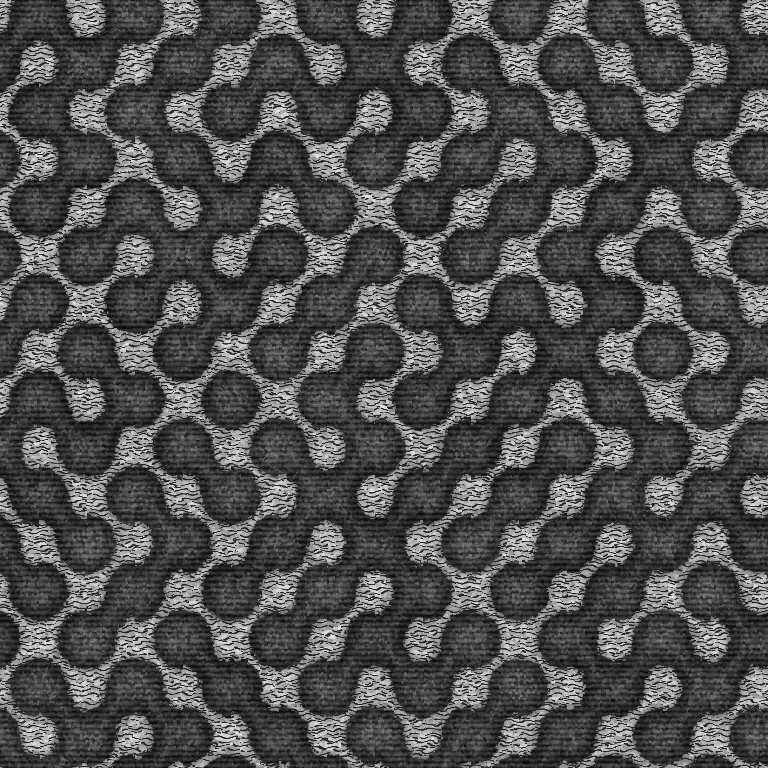
Give the GLSL for this texture, as a WebGL 2 fragment shader.

```glsl
#version 300 es
precision highp float;
// Woven pile carpet: dark velvet blobs joined at random over a pale, speckled ground.
// A two-tone arc tiling sets the blobs; cellular noise grains the ribbed dark pile
// and breaks warped sine lines into the short black squiggles of the pale loops.
uniform vec2 u_resolution;
out vec4 fragColor;

vec3 hash3(vec2 p) {
    vec3 q = fract(p.xyx * vec3(0.1031, 0.1030, 0.0973));
    q += dot(q, q.yxz + 33.33);
    return fract((q.xxy + q.yzz) * q.zyx);
}

// Cellular noise: x is the gap to the nearest seam, y a random value per cell.
vec2 tufts(vec2 p, vec2 jitter) {
    vec2 cell = floor(p), f = fract(p);
    float nearest = 9.0, second = 9.0, id = 0.0;
    for (int j = -1; j <= 1; j++) {
        for (int i = -1; i <= 1; i++) {
            vec2 offset = vec2(i, j);
            vec3 h = hash3(cell + offset + 17.0);
            float d = length(offset + 0.5 + (h.xy - 0.5) * jitter - f);
            if (d < nearest) {
                second = nearest;
                nearest = d;
                id = h.z;
            } else {
                second = min(second, d);
            }
        }
    }
    return vec2(second - nearest, id);
}

// Each pale corner opens a channel through one of its four tiles, mostly rising ones.
bool opensInto(vec2 corner, vec2 cell) {
    vec3 h = hash3(corner + 41.0);
    float side = step(0.5, h.x);
    float level = h.y < 0.6 ? side : 1.0 - side;
    return distance(corner - vec2(side, level), cell) < 0.1;
}

// Signed depth inside the dark blobs, in tiles: positive is dark pile.
float blobDepth(vec2 p) {
    vec2 cell = floor(p), f = fract(p);
    float odd = mod(cell.x + cell.y, 2.0);
    vec2 paleA = vec2(odd, 0.0), paleB = vec2(1.0 - odd, 1.0);
    bool channel = opensInto(cell + paleA, cell) || opensInto(cell + paleB, cell)
        || hash3(cell + 5.0).x < 0.22;
    if (channel) {
        vec2 darkA = vec2(1.0 - odd, 0.0), darkB = vec2(odd, 1.0);
        return 0.617 - min(distance(f, darkA), distance(f, darkB));
    }
    // Pale ends are taller than wide, which points the zigzags.
    vec2 squash = vec2(1.0, 0.82);
    return min(length((f - paleA) * squash), length((f - paleB) * squash)) - 0.375;
}

void main() {
    vec2 uv = gl_FragCoord.xy / u_resolution.y;

    // Yarn detail
    vec2 pile = tufts(uv * vec2(270.0, 272.0), vec2(0.9, 0.5));
    vec2 loops = tufts(uv * vec2(115.0, 190.0), vec2(0.95));

    // Blob outline, frayed by the yarn
    float depth = blobDepth(uv * 16.0 + vec2(0.19, 0.33));
    float frayed = depth + (loops.y - 0.5) * 0.08 + (pile.y - 0.5) * 0.06;
    float edge = max(0.03, 12.0 / u_resolution.y);

    // Dark pile: shaded rim, slow wear, grain, broken horizontal ribs
    float wear = sin(uv.x * 19.0 + 2.0 * sin(uv.y * 13.0)) * sin(uv.y * 23.0 + uv.x * 7.0);
    float dark = mix(0.15, 0.31, smoothstep(0.0, 0.45, depth)) + 0.03 * wear;
    dark *= 1.0 + 0.75 * (pile.y - 0.5);
    dark *= mix(0.85, 1.0, smoothstep(0.0, 0.3, pile.x));
    dark -= (0.03 + 0.06 * loops.y) * cos(6.2832 * 136.0 * uv.y);

    // Pale ground: bright loops crossed by short black squiggles
    float pale = mix(0.62, 0.72, smoothstep(0.0, 0.2, -depth));
    pale += 0.2 * (loops.y - 0.5) + 0.16 * (pile.y - 0.5);
    float sway = 1.4 * sin(uv.x * 270.0 + 3.0 * sin(uv.y * 110.0));
    float squiggle = sin(6.2832 * (150.0 * uv.y + 0.8 * loops.y) + sway);
    pale = mix(0.12, pale, smoothstep(-1.05, -0.25, squiggle));

    float tone = mix(pale, dark, smoothstep(-edge, edge, frayed));
    fragColor = vec4(vec3(clamp(tone, 0.05, 0.9)), 1.0);
}
```
